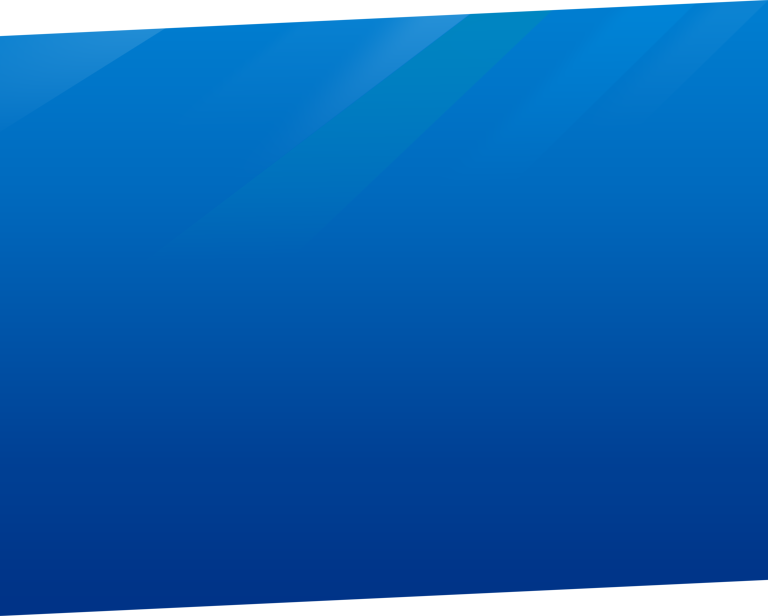
This background is drawn by a Shadertoy shader. Its source:

```glsl
// A slanted blue band on white, shaded from bright azure down to deep navy.
// Faint light shafts hang from its upper edge; each is a sheared strip whose
// sides are lines measured by the depth below that edge, fading downwards.

#define ASPECT 1.25
#define EDGE_TILT 0.0469
#define BAND_HEIGHT 0.9414
#define PAPER vec3(1.0)
#define AZURE vec3(0.0, 0.49, 0.815)
#define BLUE vec3(0.0, 0.415, 0.745)
#define ROYAL vec3(0.0, 0.25, 0.58)
#define NAVY vec3(0.0, 0.20, 0.53)
#define TEAL vec3(0.0, 0.56, 0.70)
#define SKY vec3(0.0, 0.58, 0.90)

// Vertical colour ramp of the band
vec3 bandColor(float y) {
    vec3 color = mix(NAVY, ROYAL, smoothstep(0.0, 0.27, y));
    color = mix(color, BLUE, clamp((y - 0.25) / 0.44, 0.0, 1.0));
    return mix(color, AZURE, clamp((y - 0.69) / 0.28, 0.0, 1.0));
}

// Shaft opacity: tops and leans hold the left and right sides
float shaft(float x, float depth, vec2 tops, vec2 leans, float reach, float softness) {
    vec2 sides = tops - leans * depth;
    float pixel = 1.5 / iResolution.y;
    float left = smoothstep(0.0, max(softness, pixel), x - sides.x);
    float right = smoothstep(-pixel, pixel, sides.y - x);
    float fade = clamp(1.0 - depth / reach, 0.0, 1.0);
    return left * right * fade;
}

void mainImage(out vec4 fragColor, in vec2 fragCoord) {
    vec2 p = fragCoord / iResolution.xy * vec2(ASPECT, 1.0);
    float height = p.y - EDGE_TILT * p.x;
    float depth = BAND_HEIGHT - height;
    vec3 color = bandColor(p.y);

    // Light shafts, from left to right
    color = mix(color, PAPER, 0.13 * shaft(p.x, depth, vec2(-0.2, 0.269), vec2(1.73), 0.17, 0.45));
    color = mix(color, PAPER, 0.03 * shaft(p.x, depth, vec2(0.47, 0.765), vec2(1.33, 1.41), 0.17, 0.04));
    color = mix(color, PAPER, 0.12 * shaft(p.x, depth, vec2(0.61, 0.765), vec2(1.05, 1.41), 0.25, 0.10));
    color = mix(color, TEAL, 0.50 * shaft(p.x, depth, vec2(0.765, 0.899), vec2(1.41, 1.11), 0.38, 0.0));
    color = mix(color, SKY, 0.28 * shaft(p.x, depth, vec2(0.99, 1.132), vec2(1.07), 0.28, 0.05));
    color = mix(color, PAPER, 0.05 * shaft(p.x, depth, vec2(1.132, 1.251), vec2(1.07, 1.08), 0.20, 0.06));

    // Slanted upper and lower edges
    float blur = 0.75 / iResolution.y;
    float band = smoothstep(-blur, blur, height) * smoothstep(-blur, blur, depth);
    fragColor = vec4(mix(PAPER, color, band), 1.0);
}
```
